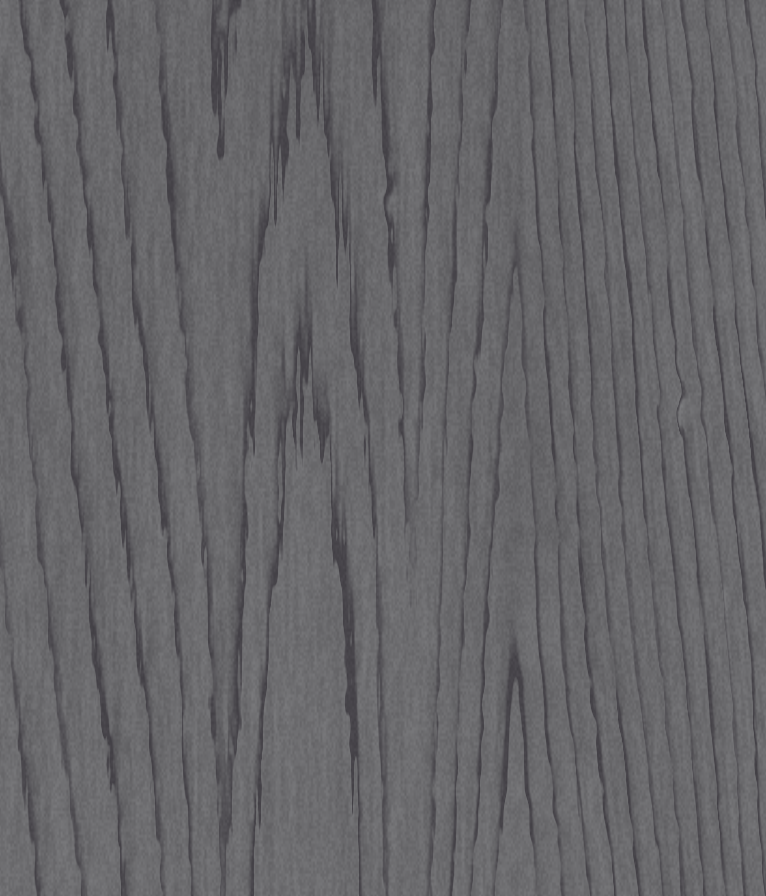
A Shadertoy shader for this texture:

```glsl
float hash(vec2 p) {
    vec3 q = fract(vec3(p.xyx) * 0.1031);
    q += dot(q, q.yzx + 33.33);
    return fract((q.x + q.y) * q.z);
}

float noise(vec2 p) {
    vec2 i = floor(p), f = fract(p);
    f = f * f * (3.0 - 2.0 * f);
    return mix(mix(hash(i), hash(i + vec2(1, 0)), f.x),
               mix(hash(i + vec2(0, 1)), hash(i + vec2(1, 1)), f.x), f.y);
}

float softAbs(float x, float radius) {
    return sqrt(x * x + radius * radius);
}

float bell(float x) {
    return exp(-x * x);
}

// Growth ring height: valleys become arches, ridges gather the lines
float ringField(vec2 p) {
    float h = 27.0 * p.x
            - 19.0 * softAbs(p.x - 0.29, 0.008)
            + 20.0 * softAbs(p.x - 0.40, 0.03)
            - 24.0 * softAbs(p.x - 0.54, 0.006)
            + 32.0 * softAbs(p.x - 0.675, 0.006);
    float taper = 2.3 + 0.6 * bell((p.x - 0.4) / 0.07)
                - 1.2 * bell((p.x - 0.29) / 0.06)
                - 1.3 * bell((p.x - 0.54) / 0.07)
                + 1.8 * smoothstep(0.66, 0.9, p.x);
    return h - taper * (p.y - 0.4) - 0.56;
}

void mainImage(out vec4 fragColor, in vec2 fragCoord) {
    vec2 uv = fragCoord / iResolution.xy;
    vec2 p = vec2(uv.x, 1.0 - uv.y);
    vec2 wood = p;

    // Two small knots push the lines aside
    float knotGlow = 0.0;
    for (int i = 0; i < 2; i++) {
        vec2 centre = i == 0 ? vec2(0.505, 0.22) : vec2(0.89, 0.455);
        vec2 q = (p - centre) / vec2(0.028, 0.03);
        wood.x += 0.009 * exp(-dot(q, q)) * sin(q.y * 2.5 + 0.6);
        knotGlow += exp(-6.0 * dot(q, q));
    }

    // Slow drift and small wobble of the lines
    wood.x += 0.014 * (noise(p * vec2(5.0, 3.0) + 7.0) - 0.5);
    wood.x += 0.004 * (noise(p * vec2(22.0, 12.0)) - 0.5);

    // Fibres, leaning with the lines on the right
    float lean = p.x - 0.1 * p.y * smoothstep(0.65, 0.75, p.x);
    float fibre = noise(vec2(lean * 250.0, p.y * 42.0));
    float longFibre = noise(vec2(lean * 200.0, p.y * 10.0) + 40.0);

    // Bands with fibrous ends: firm inner edge, fading outwards
    float arch = bell((p.x - 0.4) / 0.08);
    float rings = ringField(wood);
    rings += (0.1 + 0.45 * arch) * (longFibre - 0.5) + 0.16 * (fibre - 0.5);
    float phase = fract(rings);
    float width = mix(0.27, 0.46, arch);
    float band = smoothstep(0.0, 0.07, phase) * (1.0 - smoothstep(0.07, width, phase));
    float id = floor(rings);
    float strength = 0.55 + 0.45 * hash(vec2(id, 3.0));
    strength *= 0.5 + 0.8 * noise(vec2(id * 5.3 + p.x * 9.0, p.y * 6.0));
    strength = mix(strength, 1.0, 0.6 * arch);
    strength *= 1.0 - 0.75 * bell((p.x - 0.54) / 0.012);

    // Plain heart below the arch
    float heart = 0.02 + 0.06 * (p.y - 0.56);
    strength *= 1.0 - smoothstep(heart + 0.015, heart, abs(p.x - 0.4)) * smoothstep(0.54, 0.64, p.y);

    // Gaps between pores break the bands into dashes
    float dashes = smoothstep(0.32, 0.68, 0.55 * fibre + 0.45 * longFibre + 0.16 * band);
    float pores = clamp(band * strength * (0.2 + 1.15 * dashes), 0.0, 1.0);

    // Ground: soft clouds, faint streaks and fine speckle
    float cloud = noise(p * vec2(9.0, 3.0) + 20.0) - 0.5;
    float speckle = noise(p * vec2(410.0, 300.0)) - 0.5;
    float tone = 0.53 + 0.22 * cloud + 0.5 * speckle
               + 0.3 * (longFibre - 0.5) + 0.3 * (fibre - 0.5)
               + 0.15 * (p.y - 0.5) + 0.4 * knotGlow;
    vec3 ground = mix(vec3(0.367, 0.364, 0.375), vec3(0.468, 0.468, 0.478), tone);

    // Hazy shadow beside each line
    float haze = smoothstep(0.0, 0.1, phase) * (1.0 - smoothstep(0.1, 0.75, phase));
    ground -= 0.025 * haze * strength;

    vec3 poreColour = vec3(0.277, 0.267, 0.289) + 0.04 * speckle;
    fragColor = vec4(mix(ground, poreColour, pores), 1.0);
}
```
